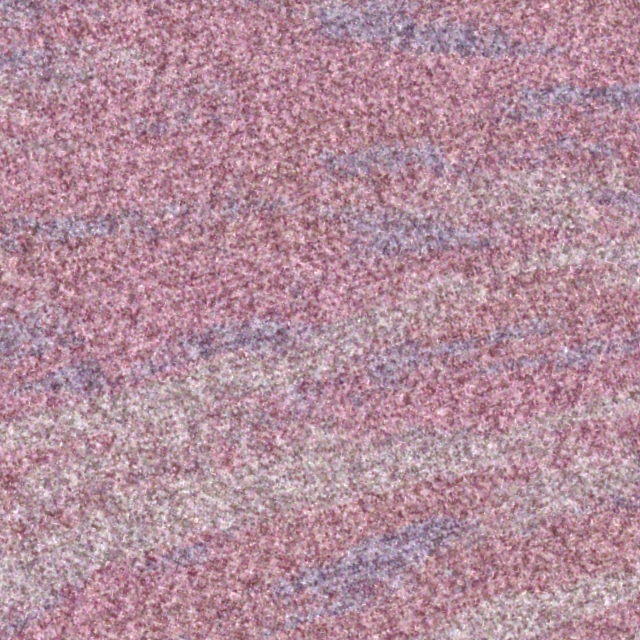
Give the GLSL for this texture, as a Shadertoy shader.

```glsl
const vec3 ROSE = vec3(0.718, 0.528, 0.601);
const vec3 WARM_ROSE = vec3(0.704, 0.526, 0.578);
const vec3 PALE = vec3(0.731, 0.632, 0.665);
const vec3 LAVENDER = vec3(0.632, 0.540, 0.632);
const vec3 GRAIN_TINT = vec3(0.92, 1.04, 1.03);

const float SLOPE_BOTTOM = 0.36;   // rise of the bands at the lower edge
const float SLOPE_TOP = -0.01;     // rise of the bands at the upper edge
const vec2 PALE_SCALE = vec2(2.1, 16.0);
const vec2 LAVENDER_SCALE = vec2(3.2, 19.0);
const float COARSE_GRAIN = 170.0;  // grains across the canvas
const float FINE_GRAIN = 310.0;
const float GRAIN_CONTRAST = 0.55;
const float FLECK_CHROMA = 0.08;
const float SPARKLE = 0.16;

float hash(vec2 p) {
    return fract(sin(dot(p, vec2(127.1, 311.7))) * 43758.5453);
}

float noise(vec2 p) {
    vec2 i = floor(p);
    vec2 f = fract(p);
    f = f * f * (3.0 - 2.0 * f);
    float low = mix(hash(i), hash(i + vec2(1, 0)), f.x);
    float high = mix(hash(i + vec2(0, 1)), hash(i + vec2(1, 1)), f.x);
    return mix(low, high, f.y);
}

vec2 turn(vec2 p, float angle) {
    float c = cos(angle), s = sin(angle);
    return vec2(c * p.x - s * p.y, s * p.x + c * p.y);
}

// One row of streaks, shifted at random so that ends do not line up
float streakRow(float x, float row) {
    x += 7.0 * hash(vec2(row, 3.7));
    float f = fract(x);
    f = f * f * (3.0 - 2.0 * f);
    return mix(hash(vec2(floor(x), row)), hash(vec2(floor(x) + 1.0, row)), f);
}

float streaks(vec2 p) {
    float row = floor(p.y);
    float f = fract(p.y);
    f = f * f * (3.0 - 2.0 * f);
    return mix(streakRow(p.x, row), streakRow(p.x, row + 1.0), f);
}

float layeredStreaks(vec2 p, vec2 scale, float seed) {
    float broad = streaks(p * scale + seed);
    float thin = streaks(p * scale * vec2(2.3, 2.1) + seed + 31.0);
    return 0.66 * broad + 0.34 * thin;
}

// Coordinates that follow the fanned, gently wavy bands
vec2 bandSpace(vec2 p) {
    float slope = mix(SLOPE_BOTTOM, SLOPE_TOP, p.y);
    float wave = 0.035 * (noise(p * vec2(3.5, 4.5) + 11.0) - 0.5)
               + 0.022 * (noise(p * 14.0 + 5.0) - 0.5);
    return vec2(p.x, p.y - slope * (p.x - 0.5) + wave);
}

void mainImage(out vec4 fragColor, in vec2 fragCoord) {
    vec2 p = fragCoord / iResolution.y;
    vec2 band = bandSpace(p);

    // Ragged band edges
    float ragged = 0.14 * (noise(turn(p, 0.5) * 42.0) - 0.5)
                 + 0.12 * (noise(turn(p, 1.1) * 110.0) - 0.5);
    float pale = smoothstep(0.48, 0.72,
        layeredStreaks(band, PALE_SCALE, 17.0) + ragged);
    float lavender = smoothstep(0.54, 0.80,
        layeredStreaks(band, LAVENDER_SCALE, 53.0) + 1.5 * ragged);

    // Base colours
    float warmth = smoothstep(0.4, 0.8, noise(band * vec2(4.0, 9.0) + 70.0));
    vec3 color = mix(ROSE, WARM_ROSE, warmth);
    color = mix(color, PALE, pale);
    color = mix(color, LAVENDER, lavender * (1.0 - 0.8 * pale));

    // Light and dark grains over a faint mottling
    vec2 coarse = turn(p, 0.45) * COARSE_GRAIN;
    vec2 fine = turn(p, 1.2) * FINE_GRAIN;
    float grain = 0.58 * (noise(coarse) - 0.5) + 0.46 * (noise(fine + 9.0) - 0.5)
                + 0.20 * (noise(turn(p, 0.8) * 62.0 + 21.0) - 0.5);
    color += GRAIN_CONTRAST * grain * GRAIN_TINT;

    // Coloured flecks
    vec3 fleck = vec3(noise(coarse + 43.0), noise(coarse + 87.0), noise(coarse + 129.0));
    fleck -= dot(fleck, vec3(1.0 / 3.0));
    color += FLECK_CHROMA * fleck;

    // Scattered bright crystals
    float crystal = noise(turn(p, 0.2) * 215.0 + 61.0);
    color += SPARKLE * smoothstep(0.78, 0.96, crystal);

    fragColor = vec4(clamp(color, 0.0, 1.0), 1.0);
}
```
